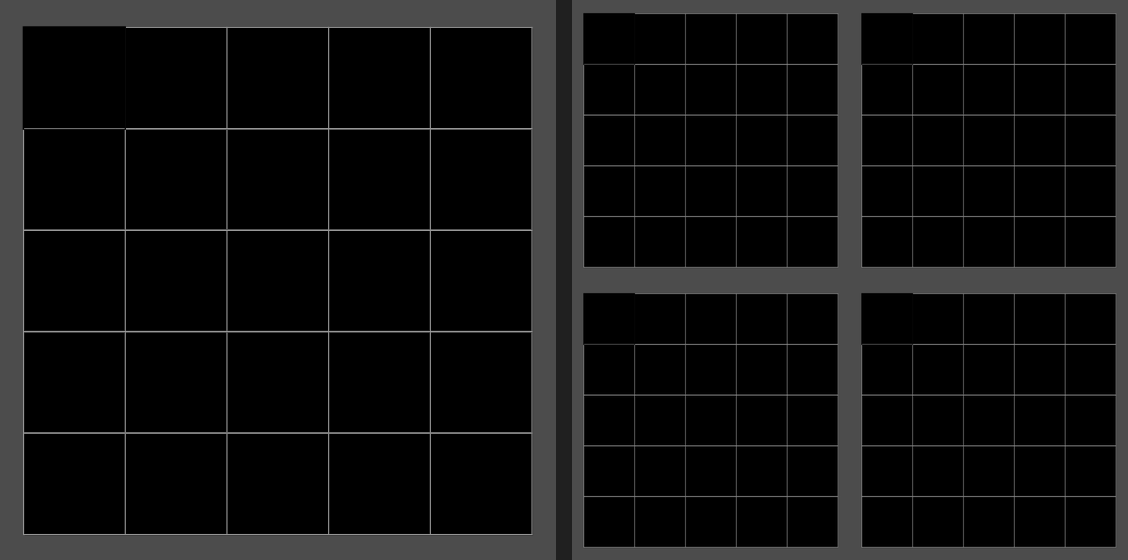
Left: one tile. Right: repeated 2 by 2.
This pattern is drawn by a WebGL 1 fragment shader. Its source:

```glsl
precision highp float;
// A black panel ruled into five by five cells by thin grey lines, on a flat grey
// margin. Lines and rectangles use exact box coverage per pixel, so hairlines stay
// even; the top left cell is a blank patch with only a faint rule beneath it.
uniform vec2 u_resolution;

// Share of a pixel, per axis, that lies within halfSize of a centre line.
vec2 coverage(vec2 offset, vec2 halfSize, vec2 pixel) {
  vec2 high = min(offset + halfSize, 0.5 * pixel);
  vec2 low = max(offset - halfSize, -0.5 * pixel);
  return clamp((high - low) / pixel, 0.0, 1.0);
}

float box(vec2 uv, vec2 lower, vec2 upper, vec2 pixel) {
  vec2 inside = coverage(uv - 0.5 * (lower + upper), 0.5 * (upper - lower), pixel);
  return inside.x * inside.y;
}

void main() {
  vec2 pixel = 1.0 / u_resolution;
  vec2 uv = gl_FragCoord.xy * pixel;
  vec2 cell = vec2(0.1829, 0.1811);
  vec2 lower = vec2(0.0424, 0.0456);
  vec2 upper = lower + 5.0 * cell;

  // Margin, a slim shade to the lower right, then the black panel.
  float shade = 0.30;
  vec2 shadowShift = vec2(0.0022, -0.0022);
  shade = mix(shade, 0.22, box(uv, lower + shadowShift, upper + shadowShift, pixel));
  shade = mix(shade, 0.0, box(uv, lower, upper, pixel));

  // Nearest grid line on each axis; the outermost horizontal rules are thinner.
  vec2 index = clamp(floor((uv - lower) / cell + 0.5), 0.0, 5.0);
  float outerRule = step(2.4, abs(index.y - 2.5));
  vec2 halfWidth = vec2(0.001, mix(0.0014, 0.0009, outerRule));
  vec2 rule = coverage(uv - lower - index * cell, halfWidth, pixel);
  float grid = max(rule.x, rule.y) * box(uv, lower - 0.001, upper + 0.001, pixel);
  shade = mix(shade, 0.60, grid);

  // Blank patch over the top left cell, with its faint lower rule.
  vec2 patchLower = lower + vec2(-0.0016, 4.0 * cell.y - 0.0018);
  vec2 patchUpper = lower + vec2(cell.x + 0.0012, 5.0 * cell.y + 0.0020);
  shade = mix(shade, 0.0, box(uv, patchLower, patchUpper, pixel));
  vec2 faintLower = lower + vec2(0.001, 4.0 * cell.y);
  vec2 faintUpper = faintLower + vec2(cell.x - 0.002, 0.0013);
  shade = mix(shade, 0.60, box(uv, faintLower, faintUpper, pixel));

  gl_FragColor = vec4(vec3(shade), 1.0);
}
```
